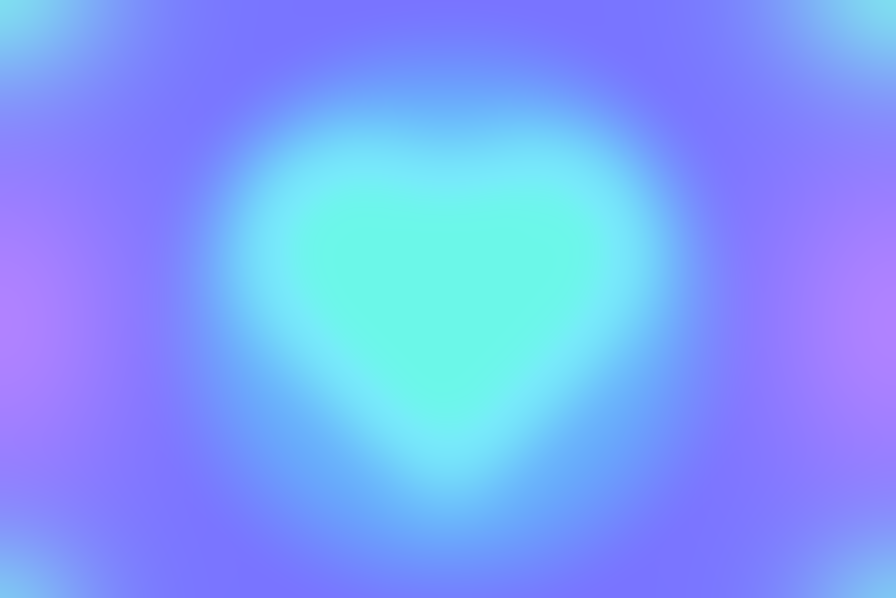
Reproduce this background procedurally as a Shadertoy shader.

```glsl
// Soft glowing cyan heart on a blue halo, with violet sides and pale corners.

// Colours
const vec3 CORE_MINT    = vec3(0.42, 0.97, 0.91);
const vec3 RIM_CYAN     = vec3(0.47, 0.93, 0.98);
const vec3 HALO_BLUE    = vec3(0.40, 0.65, 0.985);
const vec3 PERIWINKLE   = vec3(0.475, 0.455, 1.0);
const vec3 SIDE_VIOLET  = vec3(0.69, 0.51, 1.0);
const vec3 CORNER_CYAN  = vec3(0.50, 0.88, 0.94);

// Layout, in canvas heights from the centre
const float HEART_SIZE   = 0.58;
const vec2  HEART_TIP    = vec2(0.0, -0.36);
const float HEART_BLUR   = 0.07;
const int   BLUR_SAMPLES = 64;
const vec2  HALO_CENTRE  = vec2(0.0, -0.03);
const float HALO_INNER   = 0.31;
const float HALO_OUTER   = 0.54;
const vec2  SIDE_CENTRE  = vec2(0.75, -0.04);
const vec2  SIDE_SPREAD  = vec2(0.16, 0.21);
const vec2  TOP_CORNER   = vec2(0.77, 0.52);
const vec2  TOP_SPREAD   = vec2(0.155, 0.125);
const vec2  LOW_CORNER   = vec2(0.77, -0.53);
const vec2  LOW_SPREAD   = vec2(0.13, 0.105);
const float LOW_STRENGTH = 0.8;
const float GOLDEN_ANGLE = 2.39996;

// Signed distance to a unit heart whose tip is at the origin
float heartDistance(vec2 p) {
    p.x = abs(p.x);
    if (p.x + p.y > 1.0) {
        return length(p - vec2(0.25, 0.75)) - sqrt(2.0) / 4.0;
    }
    vec2 toNotch = p - vec2(0.0, 1.0);
    vec2 toSide = p - 0.5 * max(p.x + p.y, 0.0);
    float nearest = min(dot(toNotch, toNotch), dot(toSide, toSide));
    return sqrt(nearest) * sign(p.x - p.y);
}

// Heart coverage, blurred by a Gaussian spiral of samples
float blurredHeart(vec2 p) {
    float sum = 0.0;
    for (int i = 0; i < BLUR_SAMPLES; i++) {
        float u = (float(i) + 0.5) / float(BLUR_SAMPLES);
        float angle = float(i) * GOLDEN_ANGLE;
        float radius = HEART_BLUR * sqrt(-2.0 * log(u));
        vec2 tap = p + radius * vec2(cos(angle), sin(angle));
        float d = heartDistance((tap - HEART_TIP) / HEART_SIZE) * HEART_SIZE;
        sum += smoothstep(0.05, -0.05, d);
    }
    return sum / float(BLUR_SAMPLES);
}

// Elliptical Gaussian falloff
float glow(vec2 p, vec2 centre, vec2 spread) {
    vec2 q = (p - centre) / spread;
    return exp(-0.5 * dot(q, q));
}

void mainImage(out vec4 fragColor, in vec2 fragCoord) {
    vec2 p = (fragCoord - 0.5 * iResolution.xy) / iResolution.y;
    vec2 mirrored = vec2(abs(p.x), p.y);

    // Blue halo fading into periwinkle
    float halo = smoothstep(HALO_OUTER, HALO_INNER, length(p - HALO_CENTRE));
    vec3 color = mix(PERIWINKLE, HALO_BLUE, halo);

    // Side and corner glows
    color = mix(color, SIDE_VIOLET, glow(mirrored, SIDE_CENTRE, SIDE_SPREAD));
    color = mix(color, CORNER_CYAN, glow(mirrored, TOP_CORNER, TOP_SPREAD));
    color = mix(color, CORNER_CYAN, LOW_STRENGTH * glow(mirrored, LOW_CORNER, LOW_SPREAD));

    // Heart: cyan rim, then mint core
    float heart = blurredHeart(p);
    color = mix(color, RIM_CYAN, smoothstep(-0.15, 0.9, heart) - smoothstep(-0.15, 0.9, 0.0) * (1.0 - heart));
    color = mix(color, CORE_MINT, smoothstep(0.75, 1.0, heart));

    fragColor = vec4(color, 1.0);
}
```
